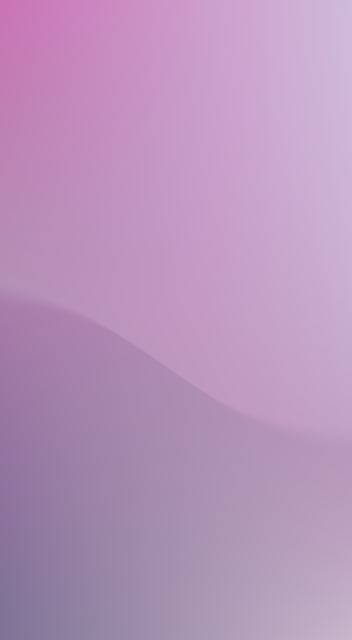
This background is drawn by a WebGL 1 fragment shader. Its source:

```glsl
precision highp float;
// Soft pink and mauve background with a darker violet wave across the lower half.
// Each layer is a smooth 3 x 3 colour mesh, blended by quadratic interpolation;
// an S-shaped edge with varying softness separates the two layers.

uniform vec2 u_resolution;

// Quadratic curve through three colours at t = 0, 0.5 and 1.
vec3 blend3(vec3 first, vec3 middle, vec3 last, float t) {
  return first * (2.0 * t - 1.0) * (t - 1.0)
       + middle * 4.0 * t * (1.0 - t)
       + last * t * (2.0 * t - 1.0);
}

// Pink sky: rose at the upper left, pale lilac along the right.
vec3 skyColor(vec2 uv) {
  float height = (uv.y - 0.3) / 0.7;
  vec3 low  = blend3(vec3(0.67, 0.61, 0.73), vec3(0.735, 0.585, 0.73), vec3(0.75, 0.635, 0.765), uv.x);
  vec3 mid  = blend3(vec3(0.715, 0.54, 0.705), vec3(0.765, 0.60, 0.77), vec3(0.80, 0.70, 0.83), uv.x);
  vec3 high = blend3(vec3(0.79, 0.45, 0.70), vec3(0.80, 0.595, 0.785), vec3(0.81, 0.73, 0.855), uv.x);
  return blend3(low, mid, high, height);
}

// Violet wave: slate at the lower left, a pale glow at the lower right.
vec3 waveColor(vec2 uv) {
  float height = uv.y / 0.54;
  vec3 low  = blend3(vec3(0.49, 0.45, 0.59), vec3(0.645, 0.58, 0.69), vec3(0.78, 0.715, 0.80), uv.x);
  vec3 mid  = blend3(vec3(0.57, 0.45, 0.62), vec3(0.66, 0.555, 0.69), vec3(0.725, 0.60, 0.735), uv.x);
  vec3 high = blend3(vec3(0.66, 0.49, 0.665), vec3(0.71, 0.545, 0.715), vec3(0.74, 0.57, 0.74), uv.x);
  return blend3(low, mid, high, height);
}

// Height of the wave's crest, falling from left to right.
float crestHeight(float x) {
  float slope = exp(-6.2 * (x - 0.47));
  return 0.428 - 0.125 * (1.0 - slope) / (1.0 + slope);
}

// The crest is crisp in the centre and feathered towards both sides.
float crestSoftness(float x) {
  return mix(0.003, 0.022, smoothstep(0.1, 0.53, abs(x - 0.47)));
}

void main() {
  vec2 uv = gl_FragCoord.xy / u_resolution;
  float softness = crestSoftness(uv.x);
  float aboveCrest = smoothstep(-softness, softness, uv.y - crestHeight(uv.x));
  vec3 color = mix(waveColor(uv), skyColor(uv), aboveCrest);
  gl_FragColor = vec4(clamp(color, 0.0, 1.0), 1.0);
}
```
